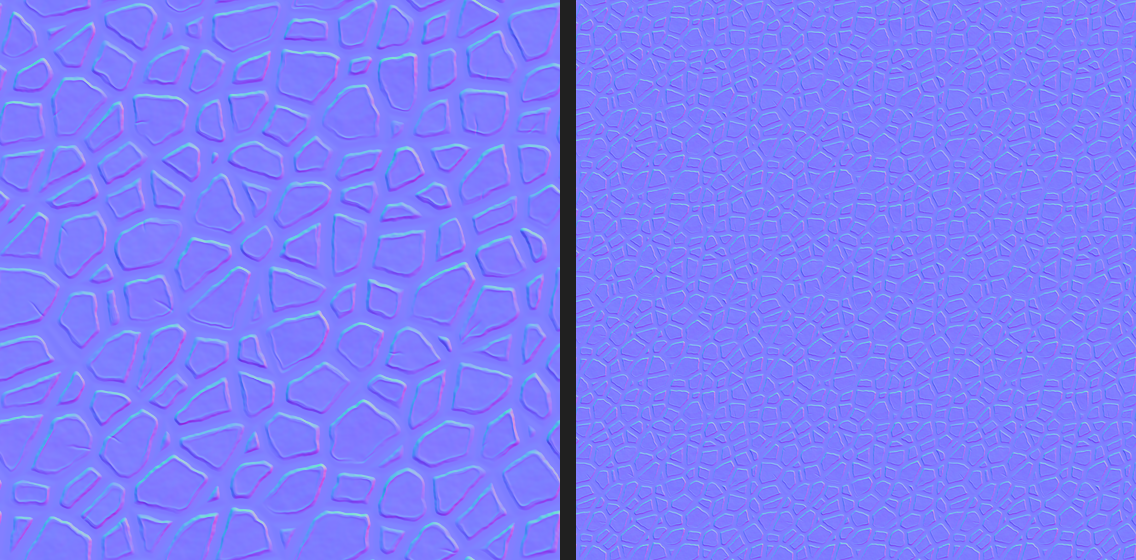
Left: one tile. Right: repeated 3 by 3.
This texture map is drawn by a Shadertoy shader. Its source:

```glsl
const float CELLS = 12.0;           // stones per side, whole so that it wraps
const float JITTER = 0.78;
const float SIZE_SPREAD = 0.62;     // difference between big and small stones
const float LEAN = 0.11;            // stretch along the rising diagonal
const float CORNER_SHARPNESS = 420.0;
const vec2 INSET = vec2(0.0085, 0.0130);
const float CHIP = 0.0045;
const float WALL_HEIGHT = 0.0021;
const vec2 WALL_SPAN = vec2(-0.0022, 0.0030);
const float WALL_SOFTENING = 0.007;
const float RAMP_HEIGHT = 0.00035;
const float RIM_HEIGHT = 0.0009;
const float RIM_OFFSET = 0.0050;
const float RIM_WIDTH = 0.0024;
const float CRACK_DEPTH = 0.0010;
const float CRACK_SHARE = 0.3;
const float ROUGHNESS = 0.0010;
const float TILT_RANGE = 0.05;
const vec2 TILT_BIAS = vec2(0.0, 0.028);
const vec2 SLOPE_GAIN = vec2(0.72, 1.0);
const float STEP = 0.0009;          // sampling distance for slopes

const mat2 STRETCH = mat2(1.0, -LEAN, -LEAN, 1.0);

// Integer hash of a wrapped cell
vec3 hash(vec2 cell, float period, uint seed) {
    uvec3 v = uvec3(uvec2(mod(cell + 0.5, period)), seed);
    v = v * 1664525u + 1013904223u;
    v.x += v.y * v.z; v.y += v.z * v.x; v.z += v.x * v.y;
    v ^= v >> 16u;
    v.x += v.y * v.z; v.y += v.z * v.x; v.z += v.x * v.y;
    return vec3(v >> 8u) / 16777216.0;
}

float gradientAt(vec2 cell, vec2 f, vec2 o, float period) {
    return dot(hash(cell + o, period, 7u).xy * 2.0 - 1.0, f - o);
}

// Wrapping gradient noise, about -0.7 to 0.7
float noise(vec2 p, float period) {
    p *= period;
    vec2 i = floor(p), f = p - i;
    vec2 u = f * f * f * (f * (f * 6.0 - 15.0) + 10.0);
    vec2 e = vec2(0.0, 1.0);
    return mix(mix(gradientAt(i, f, e.xx, period), gradientAt(i, f, e.yx, period), u.x),
               mix(gradientAt(i, f, e.xy, period), gradientAt(i, f, e.yy, period), u.x), u.y);
}

// Stretched offset to a site (xy) and its weighted distance (z)
vec3 site(vec2 p, vec2 cell) {
    vec3 h = hash(cell, CELLS, 1u);
    vec2 q = STRETCH * (p - cell - 0.5 - (h.xy - 0.5) * JITTER);
    return vec3(q, dot(q, q) - SIZE_SPREAD * h.z);
}

float height(vec2 uv) {
    vec2 p = uv * CELLS, base = floor(p), id = base;
    vec3 own = vec3(0.0, 0.0, 1e5);

    // Find the stone that owns this point
    for (int k = 0; k < 25; k++) {
        vec2 cell = base + vec2(k % 5 - 2, k / 5 - 2);
        vec3 s = site(p, cell);
        if (s.z < own.z) { own = s; id = cell; }
    }

    // Rounded distance to its straight borders
    float sum = 0.0;
    for (int k = 0; k < 25; k++) {
        vec2 cell = base + vec2(k % 5 - 2, k / 5 - 2);
        if (cell == id) continue;
        vec3 s = site(p, cell);
        float d = (s.z - own.z) / (2.0 * length(STRETCH * (own.xy - s.xy)) * CELLS);
        sum += exp(-CORNER_SHARPNESS * d);
    }
    float border = -log(sum) / CORNER_SHARPNESS;

    vec3 trait = hash(id, CELLS, 2u);
    vec3 breakage = hash(id, CELLS, 3u);
    float inset = mix(INSET.x, INSET.y, trait.z);
    float edge = border - inset + CHIP * (noise(uv, 40.0) + 0.3 * noise(uv, 105.0));

    // Mortar ramp, stone wall of uneven steepness and raised lip
    float softening = WALL_SOFTENING * max(noise(uv, 17.0), 0.0);
    float wall = smoothstep(WALL_SPAN.x, WALL_SPAN.y + softening, edge);
    float h = RAMP_HEIGHT * smoothstep(0.0, inset, border) + WALL_HEIGHT * wall;
    float lip = (edge - RIM_OFFSET - 0.005 * noise(uv, 29.0)) / RIM_WIDTH;
    h += RIM_HEIGHT * wall * exp(-lip * lip) * clamp(0.7 + 1.6 * noise(uv, 18.0), 0.0, 1.4);

    // Tilted, uneven top
    vec2 local = inverse(STRETCH) * own.xy / CELLS;
    vec2 tilt = (trait.xy - 0.5) * TILT_RANGE + TILT_BIAS;
    float rough = noise(uv, 22.0) + 0.5 * noise(uv, 47.0) + 0.2 * noise(uv, 96.0);
    h += wall * (dot(tilt, local) + ROUGHNESS * rough);

    // Crack running inward from the rim of some stones
    float angle = 6.2832 * breakage.x;
    vec2 along = vec2(cos(angle), sin(angle));
    float across = dot(local, vec2(-along.y, along.x)) + 0.004 * noise(uv, 60.0);
    float crack = exp(-pow(across / 0.0022, 2.0)) * smoothstep(0.012, 0.035, dot(local, along));
    h -= CRACK_DEPTH * crack * wall * step(breakage.y, CRACK_SHARE);
    return h;
}

void mainImage(out vec4 fragColor, in vec2 fragCoord) {
    vec2 uv = fragCoord / iResolution.xy;
    vec2 e = vec2(STEP, 0.0);
    vec2 slope = vec2(height(uv + e.xy) - height(uv - e.xy),
                      height(uv + e.yx) - height(uv - e.yx)) / (2.0 * STEP);
    vec3 normal = normalize(vec3(-slope * SLOPE_GAIN, 1.0));
    fragColor = vec4(0.5 + 0.5 * normal, 1.0);
}
```
